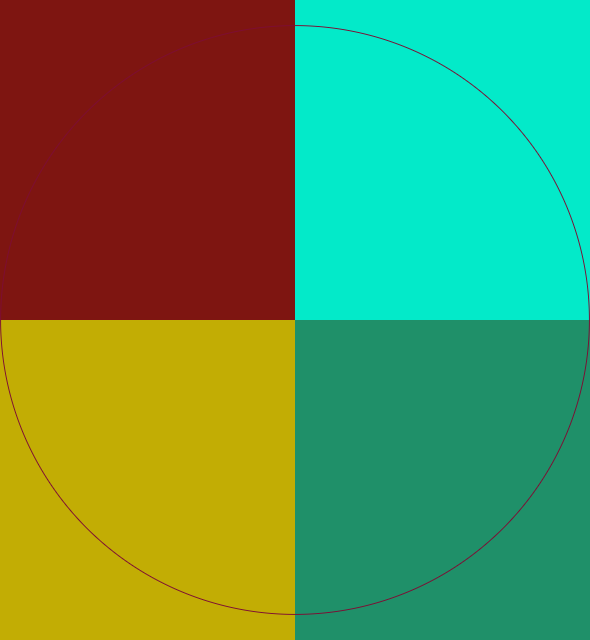
Give the GLSL for this background, as a Shadertoy shader.

```glsl
// Four flat colour quadrants meeting at the centre of the canvas,
// crossed by a hairline circle that just touches the left and right sides.
// Edges are blended over one pixel using signed distances.

// Coverage of the side where the signed distance is positive
float coverage(float dist, float pixel) {
    return clamp(dist / pixel + 0.5, 0.0, 1.0);
}

void mainImage(out vec4 fragColor, in vec2 fragCoord) {
    // Centred coordinates, in units of the canvas width
    vec2 p = (fragCoord - 0.5 * iResolution.xy) / iResolution.x;
    float pixel = 1.0 / iResolution.x;

    // Quadrants
    float right = coverage(p.x, pixel);
    float upper = coverage(p.y, pixel);
    vec3 top = mix(vec3(0.494, 0.082, 0.067), vec3(0.012, 0.918, 0.788), right);
    vec3 bottom = mix(vec3(0.761, 0.678, 0.016), vec3(0.122, 0.565, 0.412), right);
    vec3 color = mix(bottom, top, upper);

    // Hairline circle
    float ringDist = abs(length(p) - 0.499);
    float ring = coverage(0.0008 - ringDist, pixel);
    color = mix(color, vec3(0.49, 0.05, 0.2), ring);

    fragColor = vec4(color, 1.0);
}
```
